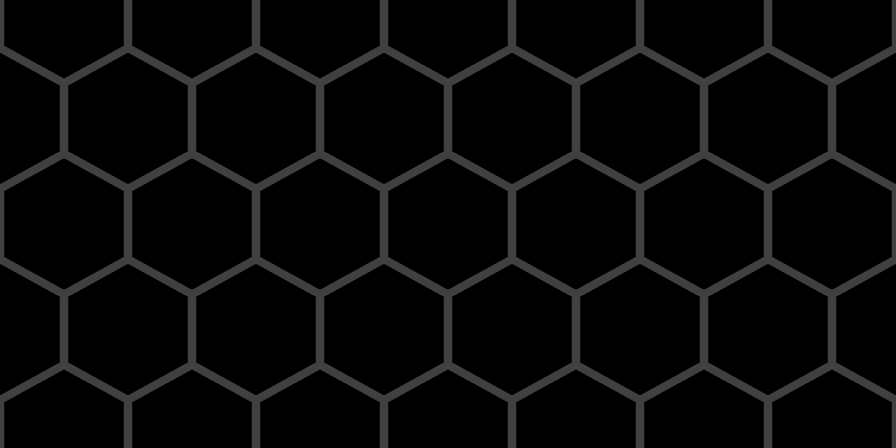
Reproduce this pattern procedurally as a Shadertoy shader.

```glsl
// Distance to the nearest edge of a hexagon grid with unit pitch
float hexEdgeDistance(vec2 p) {
    vec2 period = vec2(1.0, sqrt(3.0));
    vec2 a = mod(p + 0.5 * period, period) - 0.5 * period;
    vec2 b = mod(p, period) - 0.5 * period;
    vec2 cell = abs(dot(a, a) < dot(b, b) ? a : b);
    return 0.5 - max(cell.x, dot(cell, 0.5 * period));
}

void mainImage(out vec4 fragColor, in vec2 fragCoord) {
    // Seven cells across, slightly flattened, with a cell at the centre
    vec2 p = (fragCoord - 0.5 * iResolution.xy) / iResolution.y;
    p *= vec2(3.5, 3.674);

    // Grey outlines on black
    float pixel = 3.6 / iResolution.y;
    float halfWidth = 0.033;
    float line = clamp((halfWidth - hexEdgeDistance(p)) / pixel + 0.5, 0.0, 1.0);
    fragColor = vec4(vec3(0.25) * line, 1.0);
}
```
